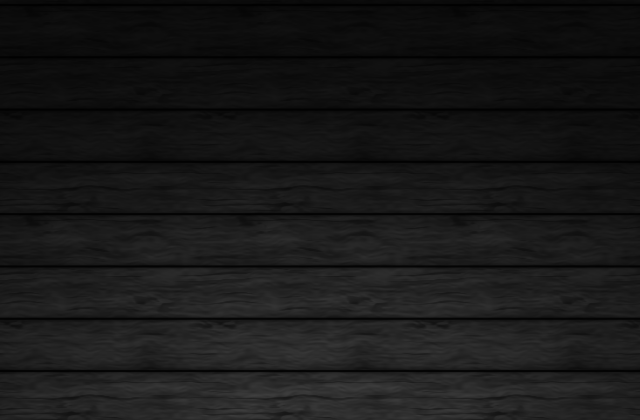
Write a Shadertoy shader that draws this texture.

```glsl
// Dark stained wooden planks, lit softly from the bottom centre.
// A tile of four planks, three tiles across and two down, is built from
// wrapping value noise: stretched grain, pores, dark knots and shaded seams.

const float TILES_ACROSS = 3.0;
const float PLANKS_PER_TILE = 4.0;
const float PLANK_HEIGHT = 0.1245;   // share of the canvas height
const float FIRST_SEAM = 0.1166;     // height of the lowest seam
const float SEAM_HALF = 0.017;       // half line width, in planks
const float SEAM_SHADE = 0.065;      // reach of the soft shadow, in planks
const float GRAIN_CONTRAST = 0.85;
const float KNOT_STRENGTH = 0.5;
const vec3 LIT = vec3(0.198);
const vec3 UNLIT = vec3(0.047);
// Knot centre in each plank of the tile: across the tile, up the plank.
const vec2 KNOT[4] = vec2[4](vec2(0.03, 0.88), vec2(0.70, 0.30),
                             vec2(0.20, 0.80), vec2(0.35, 0.24));

float hash(vec2 p) {
    return fract(sin(dot(p, vec2(127.1, 311.7))) * 43758.5453);
}

// Value noise that wraps after one tile; freq holds whole cell counts.
float tileNoise(vec2 t, vec2 freq) {
    vec2 p = t * freq;
    vec2 i = floor(p);
    vec2 f = fract(p);
    f = f * f * (3.0 - 2.0 * f);
    vec2 a = mod(i, freq);
    vec2 b = mod(i + 1.0, freq);
    return mix(mix(hash(a), hash(vec2(b.x, a.y)), f.x),
               mix(hash(vec2(a.x, b.y)), hash(b), f.x), f.y);
}

// Long streaks, finer fibres and short slanted pores, centred on zero.
float woodGrain(vec2 t) {
    float streak = tileNoise(t, vec2(3.0, 37.0)) - 0.5;
    float fibre = tileNoise(t, vec2(9.0, 83.0)) - 0.5;
    float pore = tileNoise(t + vec2(0.0, 0.004 * sin(t.x * 6.2832 * 6.0)),
                           vec2(31.0, 113.0)) - 0.5;
    float patches = tileNoise(t, vec2(5.0, 13.0)) - 0.5;
    return 0.32 * streak + 0.34 * fibre + 0.30 * pore + 0.22 * patches;
}

// Ragged dark flecks gathered around the knot of a plank.
float knotMask(vec2 t, float across, float up, int plank) {
    float dx = fract(across - KNOT[plank].x + 0.5) - 0.5;
    float dy = up - KNOT[plank].y;
    float cluster = exp(-dx * dx / 0.016 - dy * dy / 0.035);
    float fleck = 0.65 * tileNoise(t, vec2(19.0, 47.0))
                + 0.35 * tileNoise(t, vec2(37.0, 89.0));
    return cluster * smoothstep(0.42, 0.72, fleck);
}

void mainImage(out vec4 fragColor, in vec2 fragCoord) {
    vec2 uv = fragCoord / iResolution.xy;
    float row = (uv.y - FIRST_SEAM) / PLANK_HEIGHT;
    float plank = mod(floor(row), PLANKS_PER_TILE);
    float up = fract(row);
    float across = uv.x * TILES_ACROSS;
    float pixel = 1.0 / (iResolution.y * PLANK_HEIGHT);

    // Bend the grain gently and shift it from plank to plank.
    vec2 tile = vec2(across, row / PLANKS_PER_TILE);
    vec2 grainPos = tile + vec2(hash(vec2(plank, 7.0)), 0.0);
    grainPos.y += 0.022 * (tileNoise(grainPos, vec2(6.0, 9.0)) - 0.5)
                + 0.007 * (tileNoise(grainPos, vec2(17.0, 23.0)) - 0.5);

    float shade = 1.0 + GRAIN_CONTRAST * woodGrain(grainPos);
    shade *= 0.96 + 0.10 * hash(vec2(plank, 3.0));
    shade *= 1.0 - KNOT_STRENGTH * knotMask(grainPos, across, up, int(plank));

    // Thin broken cracks along the grain.
    float crack = smoothstep(0.80, 0.95, tileNoise(grainPos, vec2(4.0, 71.0)));
    shade *= 1.0 - 0.28 * crack;

    // Seam: dark core, soft shadow, faint light on the upper plank edge.
    float seamDist = min(up, 1.0 - up);
    float core = 1.0 - smoothstep(SEAM_HALF - pixel * 0.5,
                                  SEAM_HALF + pixel * 0.8, seamDist);
    float shadow = exp(-seamDist / SEAM_SHADE);
    float edge = smoothstep(0.86, 0.93, up) * (1.0 - smoothstep(0.93, 0.98, up));
    shade *= (1.0 - 0.45 * shadow) * (1.0 - 0.80 * core) * (1.0 + 0.12 * edge);

    // Broad light falling off from the bottom centre.
    float reach = length((uv - vec2(0.5, 0.0)) * vec2(0.85, 1.0));
    vec3 light = mix(LIT, UNLIT, smoothstep(-0.1, 1.0, reach));
    fragColor = vec4(light * shade, 1.0);
}
```
